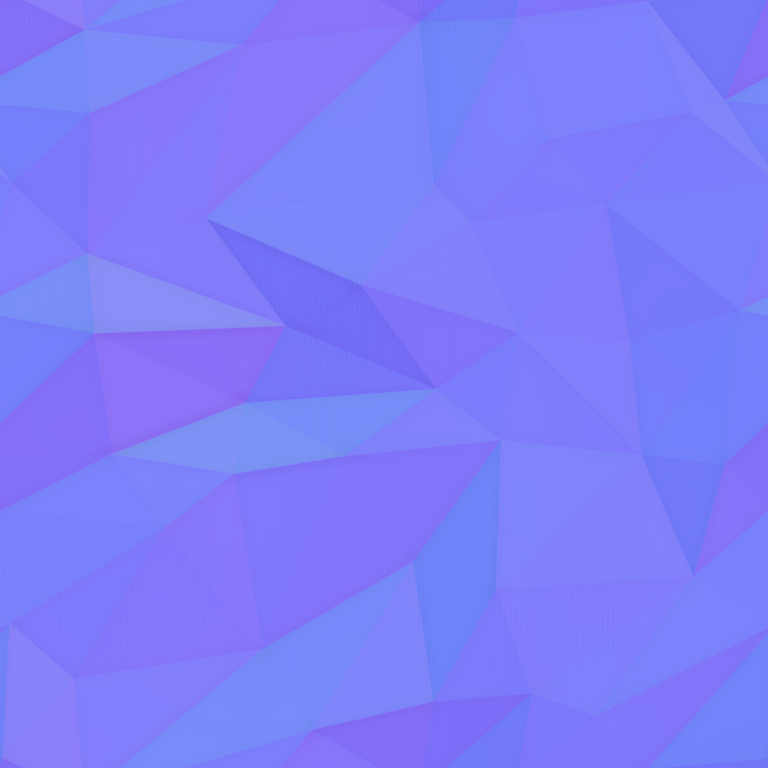
Write a Shadertoy shader that draws this texture map.

```glsl
// Tangent-space normal map of a crumpled low-poly surface with slanted facets.
#define CELLS vec2(6.0, 7.0)   // facet cells across and up the tile
#define SHEAR 1.0              // whole rows the lattice climbs per tile
#define JITTER 0.92            // vertex scatter, below 1 keeps cells valid
#define TILT 0.16              // steepness of the facets
#define TINT_RANGE 0.13        // largest colour offset of a steep facet
#define EDGE 0.0013            // half width of a crisp crease
#define BEVEL 0.02             // half width of the shading beside creases
#define OVERSHOOT 0.25         // added contrast beside creases
#define CREASE_SHADE 0.08      // darkening beside creases
#define RIBS 150.0             // fine baking ribs across the tile
#define SEED 17.0

const vec3 FLAT_COLOUR = vec3(0.495, 0.494, 0.99);

vec4 hash42(vec2 p) {
    vec4 q = fract(p.xyxy * vec4(0.1031, 0.1030, 0.0973, 0.1099));
    q += dot(q, q.wzxy + 33.33);
    return fract((q.xxyz + q.yzzw) * q.zywx);
}

float valueNoise(vec2 p) {
    vec2 i = floor(p), f = fract(p);
    f = f * f * (3.0 - 2.0 * f);
    vec2 e = vec2(0.0, 1.0);
    return mix(mix(hash42(i).x, hash42(i + e.yx).x, f.x),
               mix(hash42(i + e).x, hash42(i + e.yy).x, f.x), f.y);
}

float cross2(vec2 a, vec2 b) { return a.x * b.y - a.y * b.x; }

// Scattered lattice vertex: canvas position in xy, height in z
vec3 meshVertex(vec2 id) {
    vec2 wrapped = id - floor(id.x / CELLS.x) * vec2(CELLS.x, -SHEAR);
    wrapped.y = mod(wrapped.y, CELLS.y);
    vec4 r = hash42(wrapped + SEED);
    vec2 q = id + (r.xy - 0.5) * JITTER;
    float x = q.x / CELLS.x;
    // Most vertices stay near the plane, a few stand out
    return vec3(x, (q.y + SHEAR * x) / CELLS.y, (r.z - 0.5) * (0.15 + 0.9 * r.w * r.w));
}

float area(vec3 a, vec3 b, vec3 c) { return cross2(b.xy - a.xy, c.xy - a.xy); }

float edgeDistance(vec2 p, vec2 a, vec2 b) {
    return cross2(b - a, p - a) / length(b - a);
}

// Adds one facet's slope to the crisp and soft sums (weight in z)
void addFacet(vec2 p, vec3 a, vec3 b, vec3 c, inout vec3 crisp, inout vec3 soft) {
    float d = min(edgeDistance(p, a.xy, b.xy),
              min(edgeDistance(p, b.xy, c.xy), edgeDistance(p, c.xy, a.xy)));
    if (d < -BEVEL) return;
    vec3 n = cross(b - a, c - a);
    vec2 slope = TILT * n.xy / max(n.z, 1e-4);
    slope /= sqrt(1.0 + dot(slope, slope));
    crisp += vec3(slope, 1.0) * smoothstep(-EDGE, EDGE, d);
    soft += vec3(slope, 1.0) * smoothstep(-BEVEL, BEVEL, d);
}

// Facet slope in xy, closeness to a strong crease in z
vec3 meshSlope(vec2 p) {
    vec2 cell = floor(vec2(p.x * CELLS.x, p.y * CELLS.y - SHEAR * p.x));
    vec3 crisp = vec3(0.0), soft = vec3(0.0);
    for (int j = -1; j <= 1; j++)
    for (int i = -1; i <= 1; i++) {
        vec2 id = cell + vec2(i, j);
        vec3 a = meshVertex(id), b = meshVertex(id + vec2(1, 0));
        vec3 c = meshVertex(id + vec2(1, 1)), d = meshVertex(id + vec2(0, 1));
        // Split along the diagonal that leaves the larger smallest facet
        if (min(area(a, b, c), area(a, c, d)) > min(area(a, b, d), area(b, c, d))) {
            addFacet(p, a, b, c, crisp, soft);
            addFacet(p, a, c, d, crisp, soft);
        } else {
            addFacet(p, a, b, d, crisp, soft);
            addFacet(p, b, c, d, crisp, soft);
        }
    }
    vec2 slope = crisp.xy / max(crisp.z, 1e-4);
    vec2 change = slope - soft.xy / max(soft.z, 1e-4);
    return vec3(slope + OVERSHOOT * change, length(change));
}

void mainImage(out vec4 fragColor, in vec2 fragCoord) {
    vec2 p = fragCoord / iResolution.y;
    vec3 mesh = meshSlope(p);
    vec2 offset = TINT_RANGE * mesh.xy;

    // Faint mottling, and ribs that show only in patches
    offset += 0.01 * (vec2(valueNoise(p * 9.0), valueNoise(p * 9.0 + 40.0)) - 0.5);
    float patches = smoothstep(0.5, 0.85, valueNoise(p * 5.0 + 70.0));
    offset += 0.005 * patches * sin(6.28318 * RIBS * p.x);

    // Steeper facets lose some blue, creases darken a little
    vec3 colour = FLAT_COLOUR + vec3(offset, -3.0 * dot(offset, offset));
    colour *= 1.0 - CREASE_SHADE * mesh.z;
    fragColor = vec4(clamp(colour, 0.0, 1.0), 1.0);
}
```
